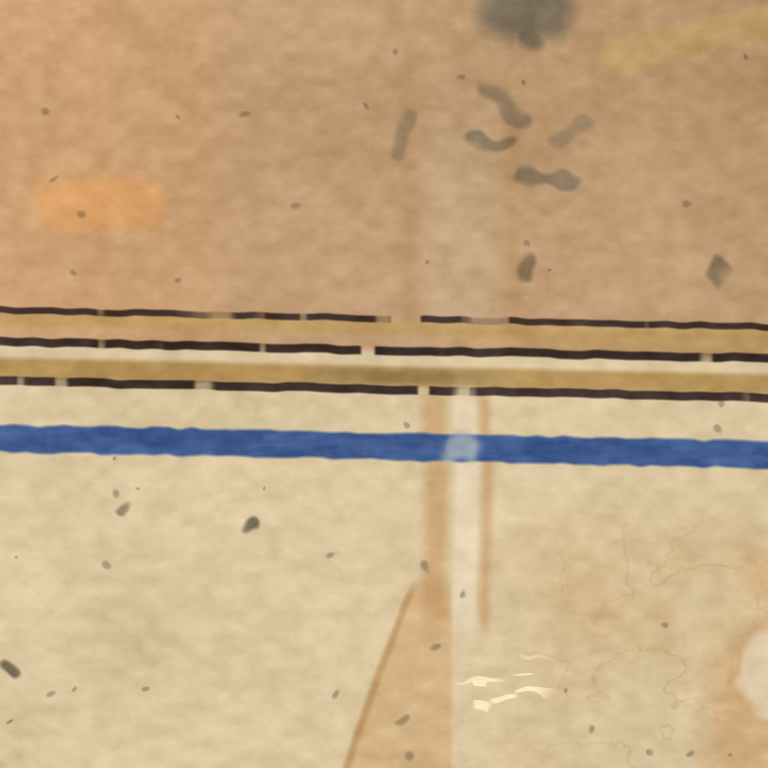
Give the GLSL for this texture, as a WebGL 2 fragment shader.

```glsl
#version 300 es
precision highp float;
// Aged two-tone paper with ruled dark lines, a blue stripe and a vertical crease.
uniform vec2 u_resolution;
out vec4 fragColor;

const vec3 TAN = vec3(0.75, 0.61, 0.46);
const vec3 CREAM = vec3(0.85, 0.77, 0.62);
const vec3 OCHRE = vec3(0.69, 0.55, 0.32);
const vec3 OLIVE = vec3(0.57, 0.48, 0.31);
const vec3 STAIN = vec3(0.76, 0.59, 0.39);
const vec3 INK = vec3(0.20, 0.15, 0.14);
const vec3 BLUE = vec3(0.23, 0.34, 0.55);
const vec3 GREY = vec3(0.44, 0.40, 0.33);
const vec3 PALE = vec3(0.90, 0.83, 0.71);

float hash(vec2 p) {
  vec3 q = fract(vec3(p.xyx) * 0.1031);
  q += dot(q, q.yzx + 33.33);
  return fract((q.x + q.y) * q.z);
}

float noise(vec2 p) {
  vec2 i = floor(p), f = fract(p);
  f = f * f * (3.0 - 2.0 * f);
  return mix(mix(hash(i), hash(i + vec2(1, 0)), f.x),
             mix(hash(i + vec2(0, 1)), hash(i + vec2(1, 1)), f.x), f.y);
}

float fbm(vec2 p) {
  float sum = 0.0, amp = 0.5;
  for (int i = 0; i < 5; i++) {
    sum += amp * noise(p);
    p = mat2(1.6, 1.2, -1.2, 1.6) * p + 7.3;
    amp *= 0.5;
  }
  return sum;
}

// Soft interval: 1 between lo and hi.
float band(float v, float lo, float hi, float soft) {
  return smoothstep(lo - soft, lo + soft, v) * (1.0 - smoothstep(hi - soft, hi + soft, v));
}

// Soft capsule from a to b.
float smudge(vec2 p, vec2 a, vec2 b, float r) {
  vec2 d = b - a;
  float t = clamp(dot(p - a, d) / dot(d, d), 0.0, 1.0);
  return 1.0 - smoothstep(r * 0.4, r * 1.3, length(p - a - d * t));
}

// Worn ruled line at height level, with one gap.
float ruled(vec2 p, float level, float halfWidth, vec2 gap, float wear) {
  float wobble = 0.003 * (noise(vec2(p.x * 45.0, level * 90.0)) - 0.5);
  float worn = smoothstep(wear, wear + 0.14, noise(vec2(p.x * 38.0, level * 300.0)));
  float line = 1.0 - smoothstep(halfWidth - 0.002, halfWidth + 0.002, abs(p.y - level + wobble));
  return line * (1.0 - band(p.x, gap.x, gap.y, 0.003)) * mix(0.3, 1.0, worn);
}

// Random small specks, one candidate per cell.
float specks(vec2 p, float cells, float density) {
  vec2 id = floor(p * cells);
  vec2 c = vec2(hash(id + 3.1), hash(id + 8.7)) * 0.5 + 0.25;
  float r = 0.08 + 0.13 * hash(id + 5.9);
  return step(1.0 - density, hash(id)) * (1.0 - smoothstep(r * 0.3, r, length(fract(p * cells) - c)));
}

void main() {
  vec2 uv = gl_FragCoord.xy / u_resolution;
  float s = uv.y + 0.0215 * uv.x; // height along the tilted rules
  vec2 rule = vec2(uv.x, s);
  float cloud = fbm(uv * 6.0), grain = fbm(uv * vec2(45.0, 65.0));
  vec2 rough = uv + 0.014 * (vec2(noise(uv * 45.0), noise(uv * 45.0 + 31.0)) - 0.5);

  // Upper tan field: warm left, duller top right
  vec3 upper = TAN + vec3(0.05, 0.02, -0.01) * (1.0 - smoothstep(0.0, 0.5, uv.x));
  upper -= 0.045 * smoothstep(0.35, 1.0, uv.x) * smoothstep(0.6, 1.0, uv.y);
  upper += vec3(0.07, 0.015, -0.03) * smudge(uv, vec2(0.08, 0.735), vec2(0.18, 0.735), 0.04);
  upper = mix(upper, OCHRE + 0.08, 0.6 * smudge(rough, vec2(0.8, 0.925), vec2(1.0, 0.97), 0.025));

  // Lower cream field: warm mottling at the right, wedge stain at the middle
  float mottled = smoothstep(0.58, 0.85, uv.x) * (1.0 - smoothstep(0.25, 0.38, uv.y));
  vec3 lower = mix(CREAM, STAIN, mottled * smoothstep(0.35, 0.75, cloud) * 0.65);
  float veins = abs(fbm(uv * vec2(13.0, 17.0) + 4.0) - 0.48);
  lower = mix(lower, STAIN, 0.32 * mottled * (1.0 - smoothstep(0.0, 0.03, veins)));
  float drop = 0.25 - uv.y;
  float wedgeX = 0.542 - 0.46 * drop + 0.35 * drop * drop + 0.004 * (noise(uv * 30.0) - 0.5);
  float below = smoothstep(0.0, 0.03, drop);
  lower = mix(lower, STAIN + 0.04, 0.55 * below * band(uv.x, wedgeX, 0.588, 0.005));
  lower = mix(lower, STAIN - 0.06, 0.55 * below * band(uv.x, wedgeX - 0.001, wedgeX + 0.009, 0.004));
  lower = mix(lower, PALE - 0.03, 0.8 * (1.0 - smoothstep(0.06, 0.075, length(rough - vec2(1.03, 0.125)))));

  // Paper base and the ochre rules between the dark lines
  vec3 col = mix(lower, upper, smoothstep(0.55, 0.56, s));
  col = mix(col, OCHRE + 0.05, 0.75 * band(s, 0.576, 0.593, 0.005));
  col = mix(col, OCHRE, 0.55 * band(s, 0.557, 0.585, 0.006) * smoothstep(0.5, 0.75, uv.x));
  col = mix(col, OCHRE, 0.9 * band(s, 0.508, 0.534, 0.005));
  col = mix(col, OLIVE, 0.8 * band(s, 0.512, 0.529, 0.006) * band(uv.x, 0.42, 0.63, 0.05));

  // Vertical crease: brown edges around a pale ridge
  float bend = uv.x + 0.006 * (noise(vec2(uv.y * 18.0, 2.0)) - 0.5);
  float high = smoothstep(0.57, 0.6, uv.y) * (1.0 - smoothstep(0.72, 0.95, uv.y));
  float low = band(uv.y, 0.18, 0.49, 0.025);
  col = mix(col, STAIN - 0.07, 0.4 * high * (band(bend, 0.522, 0.54, 0.012) + band(bend, 0.66, 0.675, 0.01)));
  col = mix(col, PALE - 0.1, 0.3 * high * band(bend, 0.555, 0.645, 0.02));
  col = mix(col, STAIN, 0.65 * low * (band(bend, 0.552, 0.582, 0.01) + band(bend, 0.627, 0.64, 0.008)));

  // Ink lines and blue stripe
  col = mix(col, INK, 0.9 * ruled(rule, 0.596, 0.0042, vec2(0.508, 0.548), 0.12));
  col = mix(col, INK, 0.95 * ruled(rule, 0.555, 0.0055, vec2(0.47, 0.488), 0.08));
  col = mix(col, INK, 0.92 * ruled(rule, 0.504, 0.0056, vec2(0.544, 0.559), 0.12));
  float edge = 0.004 * (noise(uv * vec2(60.0, 20.0)) - 0.5);
  vec3 dye = BLUE + 0.16 * (fbm(uv * vec2(30.0, 90.0)) - 0.5);
  col = mix(col, dye, 0.96 * band(s + edge, 0.412, 0.447, 0.003));
  col = mix(col, PALE, 0.75 * low * band(bend, 0.592, 0.622, 0.005) * (1.0 - band(s, 0.41, 0.448, 0.003)));
  col = mix(col, vec3(0.64, 0.68, 0.70), 0.85 * smudge(rough, vec2(0.592, 0.415), vec2(0.612, 0.417), 0.018));

  // Grey abrasions near the top
  float worn = smudge(rough, vec2(0.66, 0.985), vec2(0.71, 0.985), 0.04);
  worn = max(worn, smudge(rough, vec2(0.685, 0.96), vec2(0.69, 0.95), 0.02));
  worn = max(worn, 0.6 * smudge(rough, vec2(0.635, 0.885), vec2(0.68, 0.838), 0.012));
  worn = max(worn, 0.75 * smudge(rough, vec2(0.615, 0.818), vec2(0.66, 0.81), 0.01));
  worn = max(worn, 0.75 * smudge(rough, vec2(0.675, 0.772), vec2(0.75, 0.765), 0.011));
  worn = max(worn, 0.45 * smudge(rough, vec2(0.73, 0.82), vec2(0.765, 0.838), 0.012));
  worn = max(worn, 0.5 * smudge(rough, vec2(0.52, 0.8), vec2(0.53, 0.85), 0.011));
  col = mix(col, GREY, 0.85 * worn);

  // Spots, specks, glints and grain
  float spot = smudge(rough, vec2(0.325, 0.313), vec2(0.327, 0.317), 0.009);
  spot = max(spot, smudge(rough, vec2(0.014, 0.132), vec2(0.018, 0.128), 0.009));
  spot = max(spot, 0.7 * smudge(rough, vec2(0.684, 0.645), vec2(0.686, 0.658), 0.012));
  spot = max(spot, 0.7 * smudge(rough, vec2(0.934, 0.64), vec2(0.94, 0.655), 0.011));
  spot = max(spot, 0.7 * smudge(rough, vec2(0.161, 0.338), vec2(0.163, 0.34), 0.007));
  col = mix(col, GREY - 0.08, max(0.8 * spot, 0.4 * specks(rough, 24.0, 0.08)));
  float glint = smoothstep(0.62, 0.8, noise(rough * vec2(35.0, 130.0)));
  col += 0.15 * glint * smudge(uv, vec2(0.63, 0.1), vec2(0.69, 0.115), 0.035);
  col += 0.12 * (grain - 0.48) + 0.07 * (cloud - 0.48);
  fragColor = vec4(clamp(col, 0.0, 1.0), 1.0);
}
```
